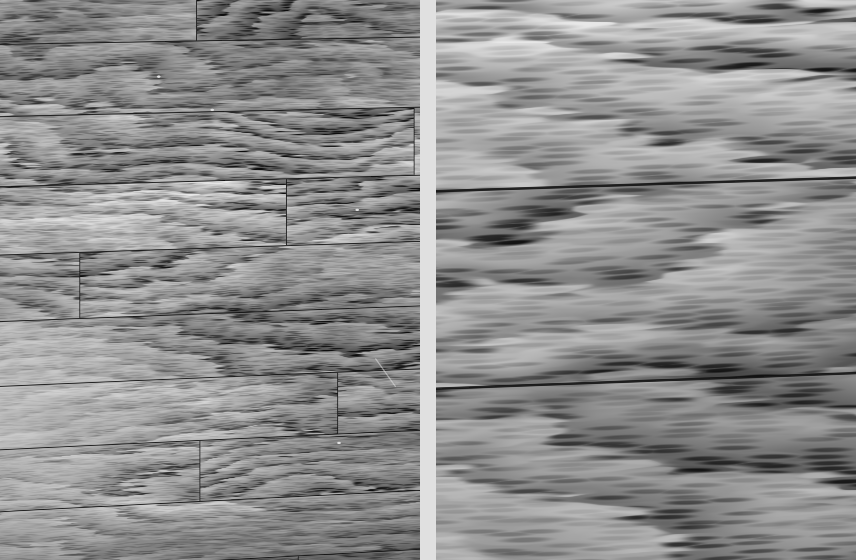
Left: the whole. Right: its middle third, enlarged.
Reproduce this texture procedurally as a WebGL 1 fragment shader.

```glsl
precision highp float;
uniform vec2 u_resolution;

#define SEAM_HALF_WIDTH 0.0007
#define JOINT_HALF_WIDTH 0.0006
#define SEAM_TONE 0.07
#define BASE_TONE 0.76
#define RING_DEPTH 0.23
#define PORE_DEPTH 0.13
#define RING_WARP 1.7
#define PORE_CELLS vec2(19.0, 31.0)
#define FIBRE_CELLS vec2(11.0, 23.0)
#define HAZE_TONE 0.78
#define HAZE_AMOUNT 0.6
#define SPECK_CHANCE 0.05

float hash(vec2 p) {
  return fract(sin(dot(p, vec2(127.1, 311.7))) * 4375.85);
}

// Layered sines, each layer gently bent by the one before
float waves(vec2 p) {
  float sum = 0.0, amp = 0.55;
  for (int i = 0; i < 4; i++) {
    p += 0.5 * sin(p.yx * 1.3 + float(i) * 1.7);
    sum += amp * sin(p.x) * cos(p.y);
    p = mat2(1.5, 0.9, -0.9, 1.5) * p;
    amp *= 0.48;
  }
  return sum;
}

// Cellular noise: x = distance to nearest point, y = smoothly blended cell value
vec2 cells(vec2 p) {
  vec2 base = floor(p);
  float nearest = 9.0, total = 0.0, weights = 0.0001;
  for (int j = -1; j <= 1; j++) {
    for (int i = -1; i <= 1; i++) {
      vec2 id = base + vec2(float(i), float(j));
      vec2 point = id + vec2(hash(id), hash(id + 57.3));
      float d = length(p - point);
      float w = exp(-9.0 * d * d);
      nearest = min(nearest, d);
      total += w * hash(id + 19.1);
      weights += w;
    }
  }
  return vec2(nearest, total / weights);
}

// Rows tilt slightly and narrow toward the bottom
float rowCoord(vec2 uv) {
  float down = 1.0 - uv.y;
  float d = down + uv.x * (0.0112 + 0.0306 * down) - 0.0794;
  return 1.0 + d * (7.64 + 0.897 * d);
}

// Staggered end joint of a row; some fall outside the canvas
float jointAt(float row) {
  float c = row - 4.0;
  return mod(1.75 - 0.39 * row, 1.41) - 0.002 * c * c * c
       + 0.1 * cos(1.5708 * (row - 3.0));
}

float woodTone(vec2 q, float plank) {
  float seed = hash(vec2(plank, 3.7));
  float tilt = hash(vec2(plank, 8.2));
  vec2 shift = vec2(seed, tilt) * 31.0;

  // Pores and fibres run along the plank
  float sway = waves(q * vec2(3.0, 0.7) + shift);
  vec2 pore = cells(q * PORE_CELLS + vec2(0.0, 2.0 * sway) + shift);
  vec2 fibre = cells(q * FIBRE_CELLS + vec2(0.0, 1.5 * sway) + shift.yx);
  float streak = 1.0 - smoothstep(0.15, 0.5, pore.x);

  // Growth rings: soft on one side, sharper and ragged on the other
  float ring = q.y * mix(2.2, 4.0, seed) + q.x * mix(-3.0, 4.0, tilt);
  ring += RING_WARP * waves(q * vec2(5.0, 1.6) + shift);
  ring += 0.3 * (pore.y - 0.5) + 0.3 * (fibre.y - 0.5);
  float phase = fract(ring);
  float band = smoothstep(0.2, 0.85, phase) * (1.0 - smoothstep(0.85, 1.0, phase));
  float patchy = 0.85 + 0.9 * waves(q * vec2(3.5, 1.8) + shift.yx + 5.0);
  band *= clamp(patchy, 0.25, 1.4);

  // Broad light and dark areas within and between planks
  float tone = BASE_TONE - 0.12 * hash(vec2(plank, 5.9));
  tone += 0.15 * waves(q * vec2(4.0, 2.6) + shift + 2.0);
  tone -= RING_DEPTH * band;
  tone -= PORE_DEPTH * streak * (0.6 + 1.5 * band);
  return tone + 0.13 * (fibre.y - 0.5) + 0.16 * (pore.y - 0.5);
}

float segment(vec2 p, vec2 a, vec2 b) {
  vec2 ab = b - a;
  return length(p - a - ab * clamp(dot(p - a, ab) / dot(ab, ab), 0.0, 1.0));
}

void main() {
  vec2 uv = gl_FragCoord.xy / u_resolution;
  vec2 p = gl_FragCoord.xy / u_resolution.y;
  float soft = 1.0 / u_resolution.y;

  float k = rowCoord(uv);
  float row = floor(k), joint = jointAt(row);
  float tone = woodTone(vec2(uv.x, k), row + 0.5 * step(joint, uv.x));

  // Worn, pale sheen at lower left; shade toward the right and the top
  float haze = 1.0 - smoothstep(0.0, 1.0, length((uv - vec2(0.0, 0.22)) / vec2(0.65, 0.5)));
  tone *= 1.0 - 0.22 * smoothstep(0.3, 1.0, uv.x) * (1.0 - uv.y);
  tone *= 1.0 - 0.16 * smoothstep(0.65, 1.0, uv.y);
  tone *= 1.0 - 0.24 * smoothstep(0.14, 0.0, uv.y);
  tone = mix(tone, HAZE_TONE, HAZE_AMOUNT * haze);

  // Dark gaps between planks
  float f = fract(k);
  float seam = min(f, 1.0 - f) / 8.4 - SEAM_HALF_WIDTH;
  float end = abs(uv.x - joint) * u_resolution.x * soft - JOINT_HALF_WIDTH;
  float gap = 1.0 - smoothstep(-0.5 * soft, 0.7 * soft, min(seam, end));
  tone = mix(tone, SEAM_TONE, 0.9 * gap);

  // Pale specks and one scratch
  vec2 cell = floor(p * 12.0);
  vec2 spot = 0.2 + 0.6 * vec2(hash(cell + 2.3), hash(cell + 6.1));
  float speck = length((fract(p * 12.0) - spot) / vec2(18.0, 12.0)) - 0.0012;
  float mark = (1.0 - smoothstep(0.0, soft, speck)) * step(hash(cell + 11.7), SPECK_CHANCE);
  float scratch = segment(p, vec2(0.671, 0.359), vec2(0.706, 0.31)) - 0.0003;
  mark = max(mark, 0.5 * (1.0 - smoothstep(0.0, soft, scratch)));
  tone = mix(tone, 0.88, mark);

  gl_FragColor = vec4(vec3(clamp(tone, 0.05, 0.95)), 1.0);
}
```
